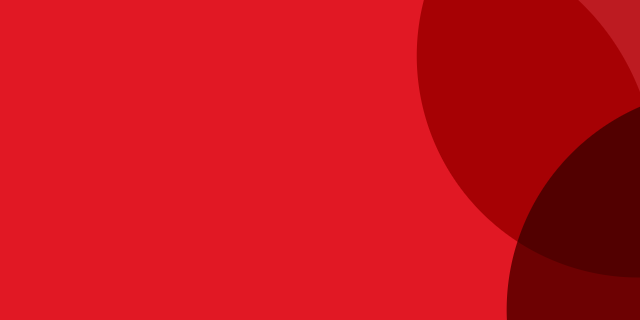
This background is drawn by a WebGL 1 fragment shader. Its source:

```glsl
precision highp float;

uniform vec2 u_resolution;

const vec3 SCARLET = vec3(0.882, 0.094, 0.141);
const vec3 CRIMSON = vec3(0.651, 0.004, 0.016);
const vec3 ROSE = vec3(0.741, 0.106, 0.129);
const vec3 MAROON = vec3(0.427, 0.004, 0.006);
const vec3 OXBLOOD = vec3(0.322, 0.0, 0.0);

// Antialiased coverage of a disc; feather is one pixel in canvas units
float disc(vec2 p, vec2 center, float radius, float feather) {
  float d = length(p - center) - radius;
  return clamp(0.5 - d / feather, 0.0, 1.0);
}

void main() {
  // Canvas height is one unit
  vec2 p = gl_FragCoord.xy / u_resolution.y;
  float pixel = 1.0 / u_resolution.y;

  float upper = disc(p, vec2(1.995, 0.8255), 0.6927, pixel);
  float lower = disc(p, vec2(2.276, 0.0312), 0.6927, pixel);
  float inner = disc(p, vec2(1.271, 0.432), 0.781, pixel);

  // Upper disc, paler beyond the edge of the inner disc
  vec3 upperColor = mix(ROSE, CRIMSON, inner);
  vec3 color = mix(SCARLET, upperColor, upper);

  // Lower disc, darker where it overlaps the upper one
  vec3 lowerColor = mix(MAROON, OXBLOOD, upper);
  color = mix(color, lowerColor, lower);

  gl_FragColor = vec4(color, 1.0);
}
```
